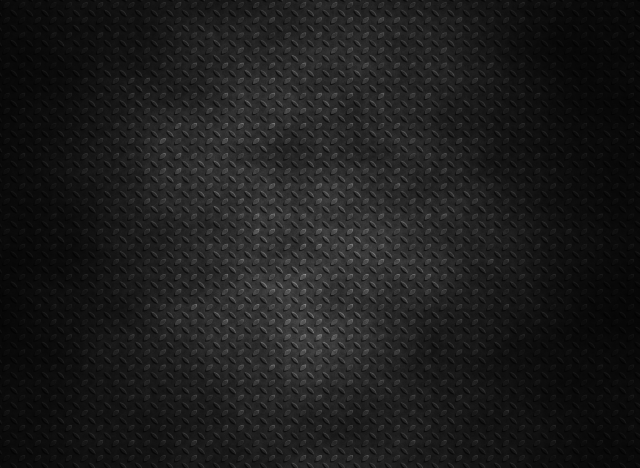
Write a Shadertoy shader that draws this texture.

```glsl
// Dark steel tread plate: 41 x 31 cells, each with a broad lug leaning right and
// a slim lug leaning left, embossed by offset copies of a rounded lens distance.
// Layered sines cloud the light, wrapped cellular noise mottles the metal.

const float TAU = 6.2831853;
const vec2 GRID = vec2(41.0, 31.0);

float hash(vec2 p) {
    vec3 q = fract(vec3(p.xyx) * 0.1031);
    q += dot(q, q.yzx + 33.33);
    return fract((q.x + q.y) * q.z);
}

// Distance to the nearest scattered point, wrapping after 'count' cells
float cellular(vec2 uv, vec2 count) {
    vec2 q = uv * count;
    vec2 base = floor(q);
    float nearest = 2.0;
    for (int j = -1; j <= 1; j++)
    for (int i = -1; i <= 1; i++) {
        vec2 cell = base + vec2(i, j);
        vec2 id = mod(cell, count);
        vec2 point = cell + vec2(hash(id), hash(id + 71.0));
        nearest = min(nearest, length(q - point));
    }
    return nearest;
}

// Warped sines with whole wave numbers, so the clouds wrap on both axes
float clouds(vec2 uv) {
    float sum = 0.0, amp = 0.5, freq = 2.0;
    vec2 warp = vec2(0.0);
    for (int i = 0; i < 6; i++) {
        float angle = float(i) * 2.4 + 0.5;
        vec2 dir = vec2(cos(angle), sin(angle));
        vec2 a = round(freq * dir);
        vec2 b = round(freq * vec2(-dir.y, dir.x));
        vec2 wave = sin(TAU * vec2(dot(a, uv), dot(b, uv)) + warp.yx + angle);
        sum += amp * (wave.x + wave.y) * 0.5;
        warp += wave * 1.1;
        amp *= 0.68;
        freq *= 1.7;
    }
    return sum;
}

// Rounded lens along x; size holds half length and half width
float lens(vec2 p, vec2 size) {
    float radius = dot(size, size) / (2.0 * size.y);
    return length(vec2(p.x, abs(p.y) + radius - size.y)) - radius - 0.025;
}

// Coverage of a lug leaning right (lean = 1) or left (lean = -1)
float lug(vec2 p, float lean, vec2 size, float soft) {
    vec2 along = vec2(p.x + lean * p.y, p.y - lean * p.x) * 0.7071;
    return 1.0 - smoothstep(-soft, soft, lens(along, size));
}

void mainImage(out vec4 fragColor, in vec2 fragCoord) {
    vec2 uv = fragCoord / iResolution.xy;
    float soft = max(0.6 * GRID.y / iResolution.y, 0.025);

    // Pool of light that fades to the border, broken up by clouds
    vec2 glow = 0.5 - 0.5 * cos(TAU * (uv - vec2(-0.02, 0.02)));
    float pool = glow.x * (0.55 + 0.45 * glow.y);
    float tone = 0.035 + 0.19 * pool;
    tone *= 1.0 + 0.36 * clouds(uv);

    // Fine mottling and grain of the worn metal
    tone *= 0.86 + 0.26 * cellular(uv, vec2(96.0, 70.0));
    tone *= 0.94 + 0.12 * hash(floor(uv * vec2(512.0, 374.0)));

    // Two interleaved lattices of lugs, lit from the upper right
    vec2 light = vec2(0.6, 0.8);
    for (int k = 0; k < 2; k++) {
        float slim = float(k);
        float lean = 1.0 - 2.0 * slim;
        vec2 size = mix(vec2(0.25, 0.115), vec2(0.25, 0.075), slim);
        vec2 q = uv * GRID + vec2(0.09, -0.15) + 0.5 * slim;
        vec2 p = fract(q) - 0.5;
        float wear = hash(mod(floor(q), GRID) + 19.0 * slim);

        float body = lug(p, lean, size, soft);
        float rim = max(body - lug(p + light * 0.07, lean, size, soft), 0.0);
        float shade = max(lug(p + light * 0.10, lean, size, soft * 1.4) - body, 0.0);

        tone *= 1.0 - 0.65 * shade;
        tone *= 1.0 + body * mix(0.38, 0.12, slim) * (0.7 + 0.6 * wear);
        tone += rim * (0.015 + 0.55 * tone) * (0.75 + 0.5 * wear);
    }

    fragColor = vec4(vec3(clamp(tone, 0.0, 1.0)), 1.0);
}
```
